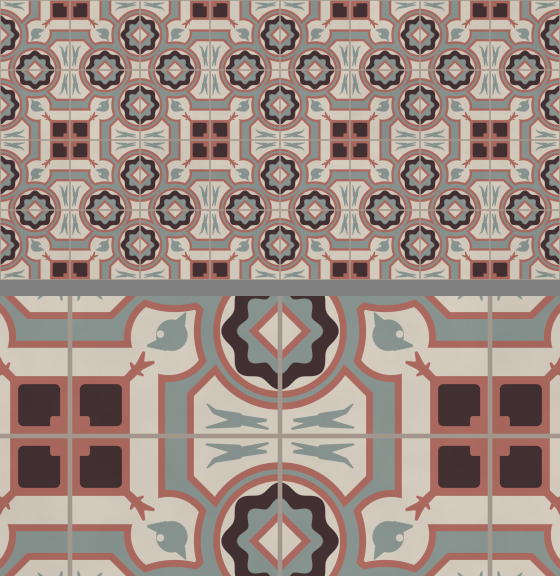
Top: the whole. Bottom: its middle third, enlarged.
This pattern is drawn by a WebGL 1 fragment shader. Its source:

```glsl
precision highp float;
// Encaustic cement floor: 8 by 4 tiles whose mirrored corners form larger motifs.
// Every tile is folded onto one diagonal half, then painted in layers of
// signed distances: frames, medallion, square, leaves, grout and soft wear.

uniform vec2 u_resolution;

const float TILES_DOWN = 4.0;
const float OUTLINE = 0.033;
const vec3 CREAM = vec3(0.815, 0.785, 0.73);
const vec3 SAGE = vec3(0.525, 0.57, 0.555);
const vec3 BRICK = vec3(0.66, 0.405, 0.365);
const vec3 PLUM = vec3(0.255, 0.185, 0.195);
const vec3 GROUT = vec3(0.64, 0.59, 0.55);

float hash(vec2 cell) {
  return fract(sin(dot(cell, vec2(41.3, 289.1))) * 4375.5);
}

float box(vec2 p, vec2 halfSize, float radius) {
  vec2 d = abs(p) - halfSize + radius;
  return length(max(d, 0.0)) + min(max(d.x, d.y), 0.0) - radius;
}

// Stroke from a to b whose radius changes from ra to rb.
float taper(vec2 p, vec2 a, vec2 b, float ra, float rb) {
  vec2 ab = b - a;
  float t = clamp(dot(p - a, ab) / dot(ab, ab), 0.0, 1.0);
  return length(p - a - ab * t) - mix(ra, rb, t);
}

vec3 paint(vec3 base, vec3 ink, float d, float px) {
  return mix(base, ink, smoothstep(0.7 * px, -0.7 * px, d));
}

// Cream panel with a brick outline around it.
vec3 panel(vec3 base, float d, float px) {
  return paint(paint(base, BRICK, d - OUTLINE, px), CREAM, d, px);
}

float tulip(vec2 p) {
  float d = taper(p, vec2(0.07, 0.075), vec2(0.22, 0.075), 0.008, 0.03);
  d = min(d, taper(p, vec2(0.20, 0.085), vec2(0.31, 0.115), 0.026, 0.012));
  d = min(d, taper(p, vec2(0.31, 0.115), vec2(0.345, 0.15), 0.012, 0.004));
  d = min(d, taper(p, vec2(0.20, 0.065), vec2(0.35, 0.04), 0.024, 0.005));
  return min(d, taper(p, vec2(0.06, 0.035), vec2(0.17, 0.065), 0.006, 0.016));
}

float curledLeaf(vec2 p) {
  float d = length(p - vec2(0.485, 0.48)) - 0.075;
  d = min(d, taper(p, vec2(0.45, 0.44), vec2(0.375, 0.43), 0.035, 0.008));
  d = min(d, taper(p, vec2(0.52, 0.53), vec2(0.55, 0.585), 0.03, 0.004));
  return max(d, 0.018 - length(p - vec2(0.43, 0.485)));
}

// Small flared bud growing from the square along the diagonal.
float bud(vec2 s) {
  float d = taper(s, vec2(0.26), vec2(0.34), 0.018, 0.022);
  d = min(d, taper(s, vec2(0.33), vec2(0.395, 0.35), 0.02, 0.008));
  return min(d, taper(s, vec2(0.31), vec2(0.345, 0.29), 0.014, 0.006));
}

vec3 medallion(vec3 base, vec2 m, float px) {
  float r = length(m);
  float wave = 0.02 * cos(8.0 * atan(m.y, m.x + 1e-5));
  float scallop = (r - 0.222 - wave) / 1.2;
  float diamond = (abs(m.x) + abs(m.y)) * 0.707;
  vec3 c = paint(base, BRICK, r - 0.318, px);
  c = paint(c, CREAM, r - 0.286, px);
  c = paint(c, PLUM, scallop - 0.031, px);
  c = paint(c, SAGE, scallop + 0.031, px);
  c = paint(c, BRICK, diamond - 0.105, px);
  return paint(c, CREAM, diamond - 0.073, px);
}

vec3 square(vec3 base, vec2 q, float px) {
  vec3 c = paint(base, BRICK, box(q, vec2(0.285), 0.0), px);
  float block = box(q - 0.147, vec2(0.1), 0.025);
  float notch = box(q - 0.05, vec2(0.045), 0.015);
  return paint(c, PLUM, max(block, -notch), px);
}

// Layered sines, roughly in the range -1 to 1.
float mottle(vec2 p) {
  float sum = 0.0;
  float gain = 0.5;
  for (int i = 0; i < 4; i++) {
    sum += gain * sin(p.x + 1.7 * sin(p.y)) * cos(p.y + 1.3 * sin(p.x));
    p = mat2(1.5, 1.2, -1.2, 1.5) * p + 2.1;
    gain *= 0.6;
  }
  return sum;
}

void main() {
  float px = TILES_DOWN / u_resolution.y;
  vec2 p = gl_FragCoord.xy * px;

  // Mirror tiles around the square's corner, then across the diagonal.
  vec2 q = abs(mod(p + vec2(0.0, 1.0), 2.0) - 1.0);
  vec2 s = q.x > q.y ? q : q.yx;
  vec2 side = vec2(1.0 - s.x, s.y);
  vec2 m = s - vec2(1.0, 0.5);
  float ring = length(m);

  // Three cream panels separated by the sage band.
  float lobed = min(box(s, vec2(0.42), 0.0), length(s - 0.47) - 0.18);
  lobed = max(lobed, 0.41 - ring);
  float octagon = max(side.x - 0.41, (side.x + side.y - 0.6) * 0.707);
  octagon = max(octagon, 0.375 - ring);
  float star = max(1.0 - s.y - 0.25, 0.385 - ring);
  vec3 color = panel(SAGE, min(lobed, min(octagon, star)), px);

  // Ornaments.
  color = medallion(color, m, px);
  color = square(color, q, px);
  color = paint(color, BRICK, bud(s), px);
  color = paint(color, SAGE, min(tulip(side), curledLeaf(q)), px);

  // Wear, tone shift between tiles, and grout.
  color *= 1.0 + 0.022 * mottle(p * 7.0) + 0.035 * (hash(floor(p)) - 0.5);
  vec2 edge = min(fract(p), 1.0 - fract(p));
  color = paint(color, GROUT, min(edge.x, edge.y) - 0.011, px);
  gl_FragColor = vec4(color, 1.0);
}
```
